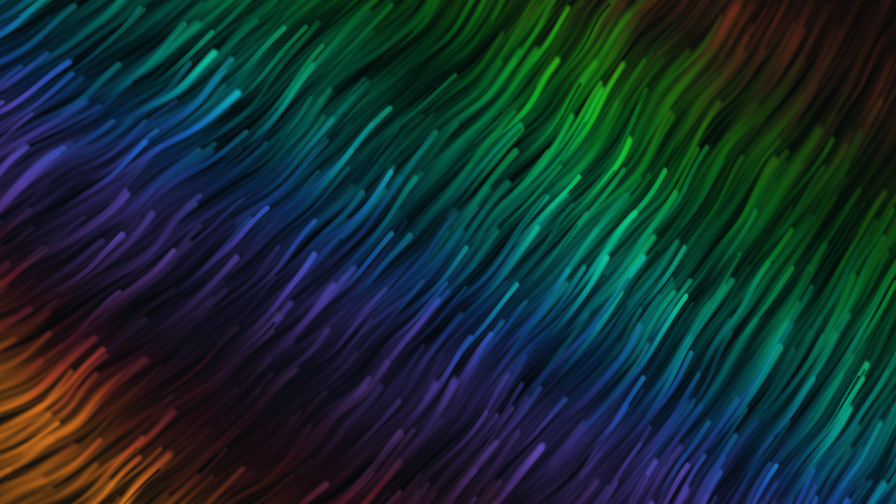
Reproduce this background procedurally as a Shadertoy shader.

```glsl
// Blurred fibre-optic strands sweeping up to the right over a dark ground.
// Strands live in cells of a curved flow field, stacked in layers from soft to
// sharp; a diagonal spectrum from orange through violet to green tints them.

float hash(vec2 p) {
    vec3 q = fract(p.xyx * vec3(0.1031, 0.1030, 0.0973));
    q += dot(q, q.yzx + 33.33);
    return fract((q.x + q.y) * q.z);
}

float gradientDot(vec2 cell, vec2 offset) {
    float angle = 6.2832 * hash(cell);
    return dot(vec2(cos(angle), sin(angle)), offset);
}

float gradientNoise(vec2 p) {
    vec2 i = floor(p), f = fract(p);
    vec2 w = f * f * f * (f * (f * 6.0 - 15.0) + 10.0);
    vec2 e = vec2(1.0, 0.0);
    return mix(mix(gradientDot(i, f), gradientDot(i + e, f - e), w.x),
               mix(gradientDot(i + e.yx, f - e.yx), gradientDot(i + 1.0, f - 1.0), w.x), w.y);
}

// Diagonal spectrum with evenly spaced stops
vec3 spectrum(float s) {
    vec3 stops[14] = vec3[14](
        vec3(0.68, 0.34, 0.06), vec3(0.48, 0.16, 0.07), vec3(0.28, 0.05, 0.10),
        vec3(0.19, 0.07, 0.18), vec3(0.23, 0.13, 0.38), vec3(0.26, 0.19, 0.56),
        vec3(0.07, 0.25, 0.56), vec3(0.02, 0.41, 0.47), vec3(0.01, 0.49, 0.38),
        vec3(0.01, 0.50, 0.25), vec3(0.03, 0.48, 0.08), vec3(0.13, 0.40, 0.02),
        vec3(0.20, 0.12, 0.04), vec3(0.32, 0.11, 0.05));
    float t = clamp((s - 0.10) / 0.13, 0.0, 12.999);
    int i = int(t);
    return mix(stops[i], stops[i + 1], fract(t));
}

// Soft round spot
float spot(vec2 p, vec2 centre, float radius) {
    vec2 d = (p - centre) / radius;
    return exp(-dot(d, d));
}

void mainImage(out vec4 fragColor, in vec2 fragCoord) {
    vec2 p = fragCoord / iResolution.y;
    float band = p.y + 0.53 * p.x;
    band -= 0.14 * exp(-5.0 * p.x) * smoothstep(0.65, 0.35, band);

    // Flow coordinates: strands steepen towards the right
    float slope = 0.54 + 0.5 * p.x;
    float squeeze = inversesqrt(1.0 + slope * slope);
    float across = p.y - 0.54 * p.x - 0.25 * p.x * p.x;
    float along = 0.7 * (p.x + p.y);
    across += 0.035 * gradientNoise(p * 3.5) + 0.012 * gradientNoise(p * 8.0 + 9.0);

    // Broad light and shade
    float patches = gradientNoise(p * 3.2 + 4.0);
    float light = 1.22 + 0.45 * patches + 0.3 * spot(p, vec2(1.25, 0.72), 0.28)
                - 0.75 * spot(p, vec2(1.66, 0.64), 0.22)
                - 0.55 * spot(p, vec2(0.82, 0.98), 0.2)
                - 0.4 * spot(p, vec2(0.5, 0.17), 0.25)
                - 0.65 * smoothstep(1.7, 1.9, band);

    // Dim ground with fine stretched fibres
    float fibres = gradientNoise(vec2(across * 34.0, along * 3.0))
                 + 0.8 * gradientNoise(vec2(across * 85.0, along * 5.0) + 17.0);
    vec3 ground = vec3(0.008, 0.028, 0.034);
    vec3 color = ground + spectrum(band) * light * clamp(0.26 + 0.36 * fibres, 0.04, 0.8);

    // Outer corners are further out of focus
    float blur = smoothstep(1.3, 1.7, band) + smoothstep(0.45, 0.1, band);

    for (int layer = 0; layer < 6; layer++) {
        float depth = float(layer) / 5.0;
        float spacing = mix(0.075, 0.040, depth);
        float period = mix(0.50, 0.31, depth);
        float tilt = 0.2 * (hash(vec2(float(layer), 4.0)) - 0.5);
        float lane = (across + tilt * (p.x - 0.9)) / spacing + 0.37 * float(layer);
        float column = floor(lane);

        for (int k = -1; k <= 1; k++) {
            float id = column + float(k);
            vec2 seed = vec2(id + 200.0, float(layer) * 31.0 + 7.0);
            float row = along / period + hash(seed);
            float f = fract(row);
            seed += vec2(floor(row) * 57.0, floor(row) * 13.0);
            float shade = hash(seed + 3.1);
            float tip = 0.64 + 0.22 * hash(seed + 8.3);

            // Capsule around a tilted centre line whose end curls upward
            float bend = 0.4 * smoothstep(0.4, 1.0, f) - 0.1 * sin(f * 6.0)
                       + 0.7 * (hash(seed + 6.6) - 0.5) * (f - 0.5);
            float centre = id + 0.5 + 0.6 * (hash(seed + 5.7) - 0.5) + bend;
            float side = (lane - centre) * spacing * squeeze;
            float dist = length(vec2(side, max(f - tip, 0.0) * period));
            float width = mix(0.014, 0.0075, depth) * (0.55 + 0.6 * shade) * (0.65 + 0.35 * f);
            float core = 0.4 * clamp(depth - blur, 0.0, 1.0);
            float mask = 1.0 - smoothstep(width * core, width * (1.0 + 0.4 * blur), dist);

            // Fade into the tail, with a faint glint at the tip
            float opacity = mask * smoothstep(0.0, 0.6, f) * (0.4 + 0.5 * hash(seed + 1.9));
            vec3 tint = spectrum(band + 0.15 * (hash(seed + 2.4) - 0.5));
            float glint = smoothstep(tip - 0.2, tip, f) * shade * (1.0 - min(blur, 1.0));
            tint = ground + tint * light * (0.1 + 1.05 * shade) + 0.04 * glint;
            color = mix(color, tint, opacity);
        }
    }

    fragColor = vec4(max(color, 0.0), 1.0);
}
```
